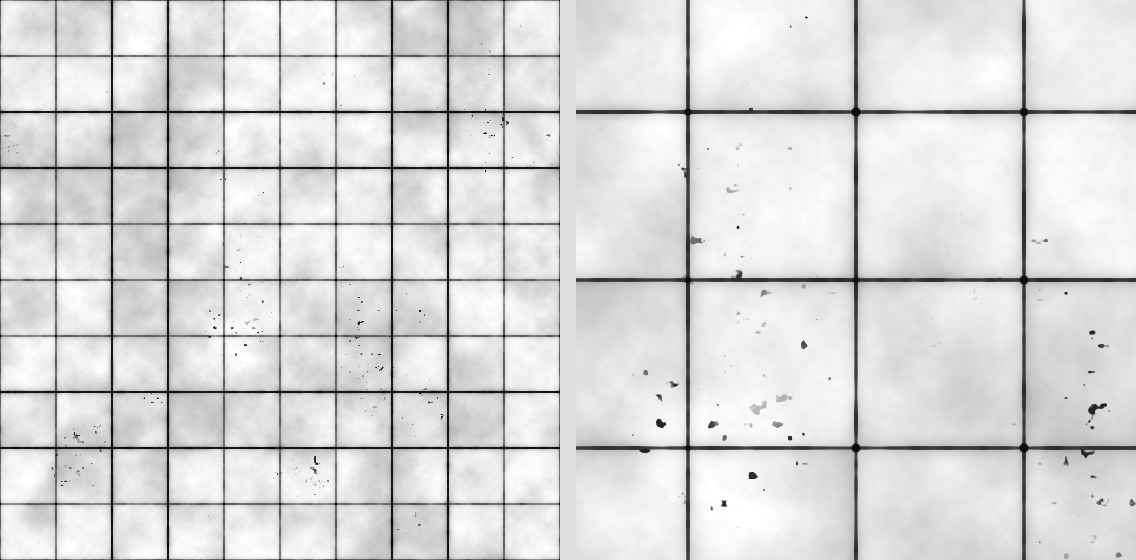
Left: the whole. Right: its middle third, enlarged.
This texture is drawn by a Shadertoy shader. Its source:

```glsl
// Worn white square tiles, ten by ten, with dark uneven grout, cloudy stains and specks.

const float TILES = 10.0;
const vec3 STAIN = vec3(0.78);
const vec3 GLAZE = vec3(0.965);
const vec3 GROUT = vec3(0.05);
const vec3 FAINT_GROUT = vec3(0.22);
const vec3 SPECK = vec3(0.14);

float hash(vec2 p) {
    return fract(sin(dot(p, vec2(127.1, 311.7))) * 43758.5453);
}

// Value noise that wraps after a whole number of cells
float noise(vec2 p, float period, float seed) {
    vec2 i = floor(p);
    vec2 f = fract(p);
    f = f * f * (3.0 - 2.0 * f);
    vec2 a = mod(i, period) + seed;
    vec2 b = mod(i + 1.0, period) + seed;
    return mix(mix(hash(a), hash(vec2(b.x, a.y)), f.x),
               mix(hash(vec2(a.x, b.y)), hash(b), f.x), f.y);
}

float fbm(vec2 uv, float period, int octaves, float seed) {
    float sum = 0.0, total = 0.0, gain = 0.5;
    for (int i = 0; i < octaves; i++) {
        sum += gain * noise(uv * period, period, seed + float(i) * 7.3);
        total += gain;
        gain *= 0.5;
        period *= 2.0;
    }
    return sum / total;
}

// Cloudy glaze: a broad drift plus a separate cut of stain for each tile
vec3 glazeColor(vec2 uv) {
    vec2 tile = mod(floor(uv * TILES), TILES);
    vec2 shift = vec2(hash(tile + 3.7), hash(tile + 19.1));
    float drift = fbm(uv, 7.0, 5, 2.0);
    float own = fbm(uv + shift, 14.0, 5, 31.0);
    float tint = hash(tile + 8.2) - 0.5;
    float cloud = mix(drift, own, 0.45) + 0.09 * tint;
    float patches = fbm(uv, 20.0, 3, 64.0) - 0.5;
    float mottle = fbm(uv, 50.0, 3, 15.0) - 0.5;
    float grain = noise(uv * 256.0, 256.0, 5.0) - 0.5;
    vec3 color = mix(STAIN, GLAZE, smoothstep(0.24, 0.62, cloud));
    return color + 0.11 * patches + 0.06 * mottle + 0.022 * grain;
}

// Lines two and three on either side of the middle and the edge are heavy
float lineWeight(float index) {
    return 1.0 - step(1.0, abs(abs(index - 0.5 * TILES) - 2.5));
}

// One set of parallel lines: across is the distance axis, along runs down the line
vec3 addGrout(vec3 color, float across, float along, float seed, float pixel) {
    float index = mod(floor(across * TILES + 0.5), TILES);
    float dist = abs(fract(across * TILES + 0.5) - 0.5) / TILES;
    float heavy = lineWeight(index);
    float wear = noise(vec2(along * 60.0, index * 3.0), 60.0, seed);
    float rough = noise(vec2(along * 200.0, index * 3.0), 200.0, seed + 4.0);

    // Soft grime beside the line
    float grime = mix(0.14, 0.32, wear) * mix(0.9, 1.4, heavy);
    color *= 1.0 - grime * exp(-dist / mix(0.0030, 0.0042, heavy));

    float halfWidth = mix(0.0010, 0.0019, heavy) * (0.82 + 0.25 * wear + 0.15 * rough);
    float cover = 1.0 - smoothstep(halfWidth - 0.5 * pixel, halfWidth + 0.5 * pixel, dist);
    vec3 ink = mix(FAINT_GROUT, GROUT, clamp(heavy + 0.4 * wear, 0.0, 1.0));
    return mix(color, ink, cover * mix(0.9, 1.0, rough));
}

// Dark dots where lines cross
float crossing(vec2 uv, float pixel) {
    vec2 q = (fract(uv * TILES + 0.5) - 0.5) / TILES;
    vec2 id = mod(floor(uv * TILES + 0.5), TILES);
    float radius = mix(0.0016, 0.0028, hash(id + 41.0));
    return 1.0 - smoothstep(radius - pixel, radius + pixel, length(q));
}

// Ragged chips gathered in loose clusters
float specks(vec2 uv) {
    float cluster = smoothstep(0.45, 0.8, fbm(uv, 7.0, 3, 57.0));
    float chips = fbm(uv, 128.0, 3, 73.0);
    float limit = mix(0.92, 0.70, cluster);
    float strength = mix(0.3, 1.0, smoothstep(0.3, 0.7, noise(uv * 30.0, 30.0, 91.0)));
    return smoothstep(limit, limit + 0.07, chips) * strength;
}

void mainImage(out vec4 fragColor, in vec2 fragCoord) {
    vec2 uv = fragCoord / iResolution.xy;
    float pixel = 1.0 / min(iResolution.x, iResolution.y);

    vec3 color = glazeColor(uv);
    color = mix(color, SPECK, specks(uv));
    color = addGrout(color, uv.x, uv.y, 11.0, pixel);
    color = addGrout(color, uv.y, uv.x, 23.0, pixel);
    color = mix(color, GROUT, crossing(uv, pixel));

    fragColor = vec4(clamp(color, 0.0, 1.0), 1.0);
}
```
